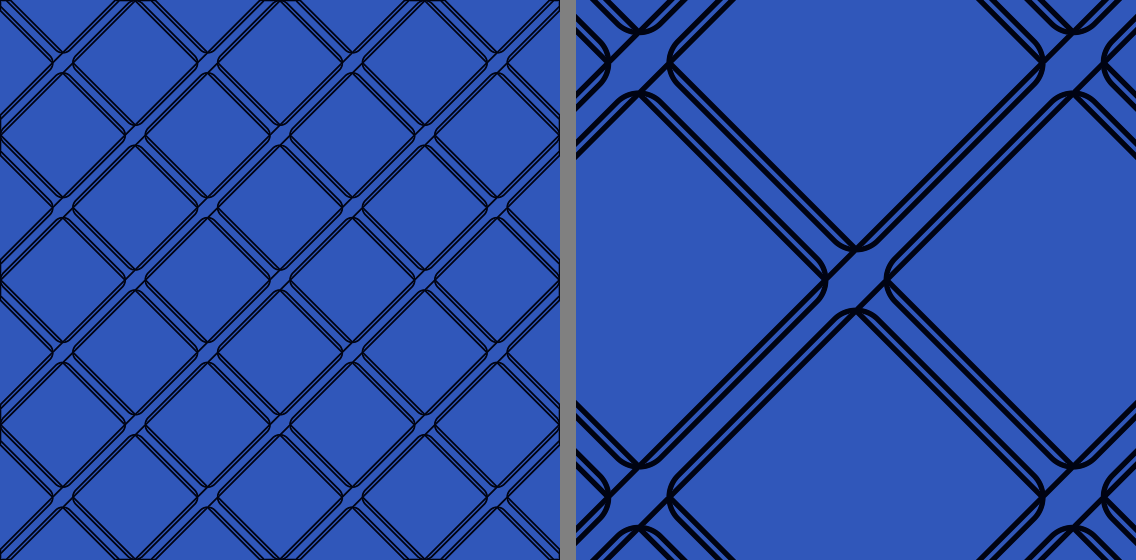
Left, the full canvas; right, a detail of the centre.
This pattern is drawn by a Shadertoy shader. Its source:

```glsl
float roundedSquare(vec2 p, float halfSide, float radius) {
    vec2 q = abs(p) - halfSide + radius;
    return length(max(q, 0.0)) + min(max(q.x, q.y), 0.0) - radius;
}

void mainImage(out vec4 fragColor, in vec2 fragCoord) {
    vec2 p = (fragCoord - 0.5 * iResolution.xy) / iResolution.y;

    // Diagonal lattice: distance to the nearest band centre on each axis
    float period = 0.1828;
    float bandHalf = 0.0129;
    vec2 diagonal = vec2(p.x - p.y, p.x + p.y) * 0.70711;
    vec2 band = abs(fract(diagonal / period + 0.5) - 0.5) * period;

    // Rising bands pass over the falling ones
    float rising = abs(band.x - bandHalf);
    float falling = max(abs(band.y - bandHalf), bandHalf - band.x);

    // Rounded outline around each diamond
    float tile = abs(roundedSquare(0.5 * period - band, 0.5 * period - 0.0074, 0.0182));

    // Bands are closed off along the canvas border
    vec2 inset = 0.5 * iResolution.xy / iResolution.y - abs(p);
    float cap = max(min(inset.x, inset.y) - 0.0008, min(band.x, band.y) - bandHalf);

    float stroke = min(min(rising, falling), min(tile, cap)) - 0.0016;
    float pixel = 1.0 / iResolution.y;
    float ink = 1.0 - smoothstep(-0.6 * pixel, 0.6 * pixel, stroke);

    vec3 blue = vec3(0.19, 0.34, 0.73);
    vec3 black = vec3(0.0, 0.01, 0.07);
    fragColor = vec4(mix(blue, black, ink), 1.0);
}
```
